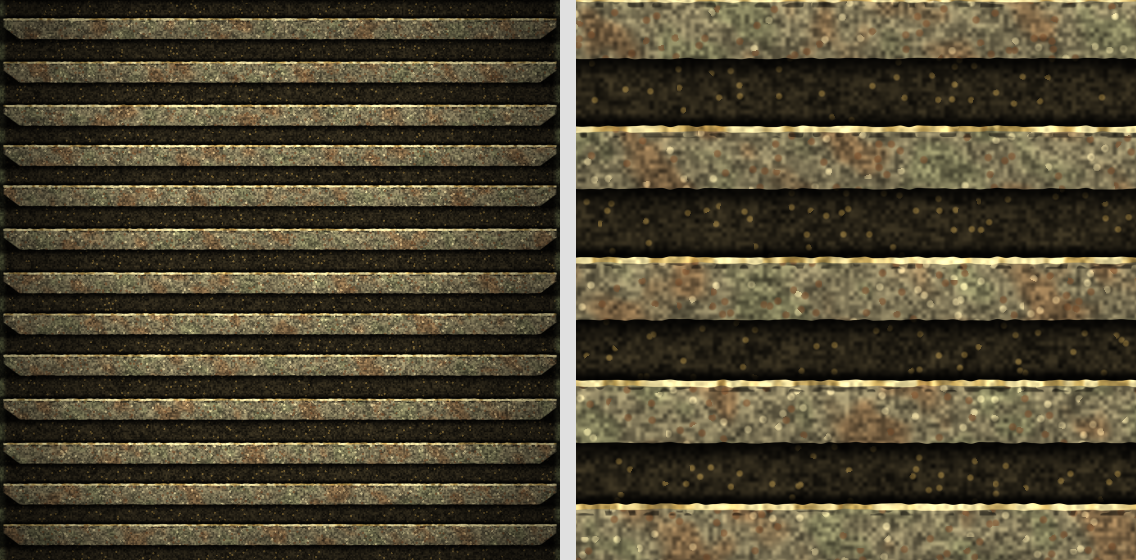
Left, the full canvas; right, a detail of the centre.
A WebGL 1 fragment shader for this texture:

```glsl
precision highp float;
// Thirteen worn, gritty metal slats with bright upper lips and dark grooves between them.
uniform vec2 u_resolution;

const float PITCH = 0.0753;
const float FIRST_TOP = 0.0326;
const float SLAT_HEIGHT = 0.0372;
const vec3 GROOVE = vec3(0.150, 0.130, 0.085);
const vec3 METAL = vec3(0.465, 0.430, 0.320);
const vec3 LIP = vec3(0.930, 0.870, 0.630);
const vec3 GOLD = vec3(0.720, 0.570, 0.250);
const vec3 RUST = vec3(0.460, 0.300, 0.170);
const vec3 MOSS = vec3(0.330, 0.350, 0.235);

float hash(vec2 p) {
  vec3 q = fract(vec3(p.xyx) * 0.1031);
  q += dot(q, q.yzx + 33.33);
  return fract((q.x + q.y) * q.z);
}

float valueNoise(vec2 p) {
  vec2 i = floor(p);
  vec2 f = fract(p);
  f = f * f * (3.0 - 2.0 * f);
  float low = mix(hash(i), hash(i + vec2(1.0, 0.0)), f.x);
  float high = mix(hash(i + vec2(0.0, 1.0)), hash(i + vec2(1.0)), f.x);
  return mix(low, high, f.y);
}

// Distance to the nearest scattered point, and that point's random value.
vec2 cellular(vec2 p) {
  vec2 cell = floor(p);
  vec2 nearest = vec2(9.0, 0.0);
  for (int y = -1; y <= 1; y++) {
    for (int x = -1; x <= 1; x++) {
      vec2 c = cell + vec2(float(x), float(y));
      vec2 point = c + vec2(hash(c), hash(c + 71.3));
      float d = distance(p, point);
      if (d < nearest.x) nearest = vec2(d, hash(c + 19.7));
    }
  }
  return nearest;
}

float layeredSines(vec2 p) {
  return (sin(p.x + 1.7 * sin(p.y)) + sin(p.x * 2.3 - p.y * 1.4 + 2.0)
        + sin(p.x * 4.1 + p.y * 3.2 + 4.0)) / 3.0;
}

// Slats are spaced a little unevenly.
float slatTop(float row) {
  float shift = 0.8 + 2.0 * cos(1.5708 * (row - 2.0)) + 1.3 * cos(0.546 * (row - 11.0));
  return FIRST_TOP + row * PITCH + shift / 768.0;
}

float step01(float edge, float value, float softness) {
  return smoothstep(edge - softness, edge + softness, value);
}

vec3 grooveColor(float below, float above, float grain, vec2 fleck) {
  float shade = mix(0.18, 1.0, smoothstep(0.0, 0.014, below));
  shade *= mix(0.12, 1.0, smoothstep(0.001, 0.009, above));
  vec3 color = GROOVE * shade * (0.25 + 1.4 * grain);
  float spark = (1.0 - smoothstep(0.15, 0.4, fleck.x)) * step(0.87, fleck.y);
  return color + GOLD * spark * shade * 0.35;
}

vec3 slatColor(float depth, float grain, float stain, vec2 fleck) {
  vec3 color = mix(METAL, RUST, 0.45 * smoothstep(0.1, 0.8, stain));
  color = mix(color, MOSS * 1.25, 0.4 * smoothstep(0.1, 0.8, -stain));
  color *= 0.45 + 1.1 * grain;
  float spot = 1.0 - smoothstep(0.2, 0.45, fleck.x);
  color = mix(color, RUST, spot * step(0.84, fleck.y) * 0.6);
  color += METAL * spot * step(fleck.y, 0.12) * 0.55;
  return color * mix(1.06, 0.88, depth / SLAT_HEIGHT);
}

void main() {
  vec2 uv = gl_FragCoord.xy / u_resolution;
  float pixel = 1.0 / min(u_resolution.x, u_resolution.y);
  float down = 1.0 - uv.y;
  float side = min(uv.x, 1.0 - uv.x);

  // Position inside the current slat and groove
  float row = floor((down - FIRST_TOP) / PITCH + 0.26);
  float depth = down - slatTop(row);
  float belowSlat = depth < 0.0 ? down - slatTop(row - 1.0) - SLAT_HEIGHT : depth - SLAT_HEIGHT;
  float aboveNext = depth < 0.0 ? -depth : slatTop(row + 1.0) - down;

  // Surface grain, flecks and stains
  float grain = 0.65 * valueNoise(uv * 370.0) + 0.35 * valueNoise(uv * vec2(130.0, 170.0) + 40.0);
  vec2 fleck = cellular(uv * 150.0);
  float stain = layeredSines(uv * vec2(23.0, 31.0) + row * 2.4)
              + 0.9 * (valueNoise(uv * 85.0 + 9.0) - 0.5);

  // Groove and its pale mossy side wall
  vec3 color = grooveColor(belowSlat, aboveNext, grain, fleck);
  float wall = 1.0 - smoothstep(0.002, 0.014, side);
  float recess = smoothstep(0.002, 0.012, belowSlat) * smoothstep(0.0, 0.009, aboveNext);
  color = mix(color, MOSS * (0.5 + grain), wall * (0.25 + 0.6 * recess));

  // Slat with slightly rough edges and chamfered lower corners
  float ragged = 0.0011 * (valueNoise(vec2(uv.x * 190.0, row * 7.0)) - 0.5);
  float body = step01(ragged, depth, pixel * 0.7) * (1.0 - step01(SLAT_HEIGHT + ragged, depth, pixel * 0.7));
  float chamfer = 0.006 + 1.35 * max(depth - 0.016, 0.0);
  body *= step01(chamfer, side, pixel);
  vec3 slat = slatColor(depth, grain, stain, fleck);
  slat *= mix(0.6, 1.0, smoothstep(0.0, 0.004, side - chamfer));

  // Worn lip: a cream line breaking into gold chips
  float wear = valueNoise(vec2(uv.x * 150.0, row * 5.3)) * 0.6
             + valueNoise(vec2(uv.x * 27.0, row * 3.1 + 8.0)) * 0.4;
  float lip = 1.0 - step01(0.0024 + 0.0024 * wear, depth, pixel * 0.8);
  vec3 lipColor = mix(GOLD, LIP, smoothstep(0.25, 0.6, wear)) * (0.72 + 0.5 * grain);
  slat = mix(slat, lipColor, lip * (0.45 + 0.55 * smoothstep(0.15, 0.5, wear)));
  float pit = step01(0.0040, depth, 0.0008) * (1.0 - step01(0.0068, depth, 0.0008));
  slat *= 1.0 - 0.5 * pit * smoothstep(0.5, 0.75, valueNoise(uv * vec2(210.0, 300.0) + 3.0));
  color = mix(color, slat, body);

  // Darkened borders
  float light = mix(0.68, 1.1, smoothstep(0.0, 0.32, side));
  light *= mix(0.8, 1.0, smoothstep(0.0, 0.2, min(uv.y, down)));
  gl_FragColor = vec4(clamp(color * light, 0.0, 1.0), 1.0);
}
```
